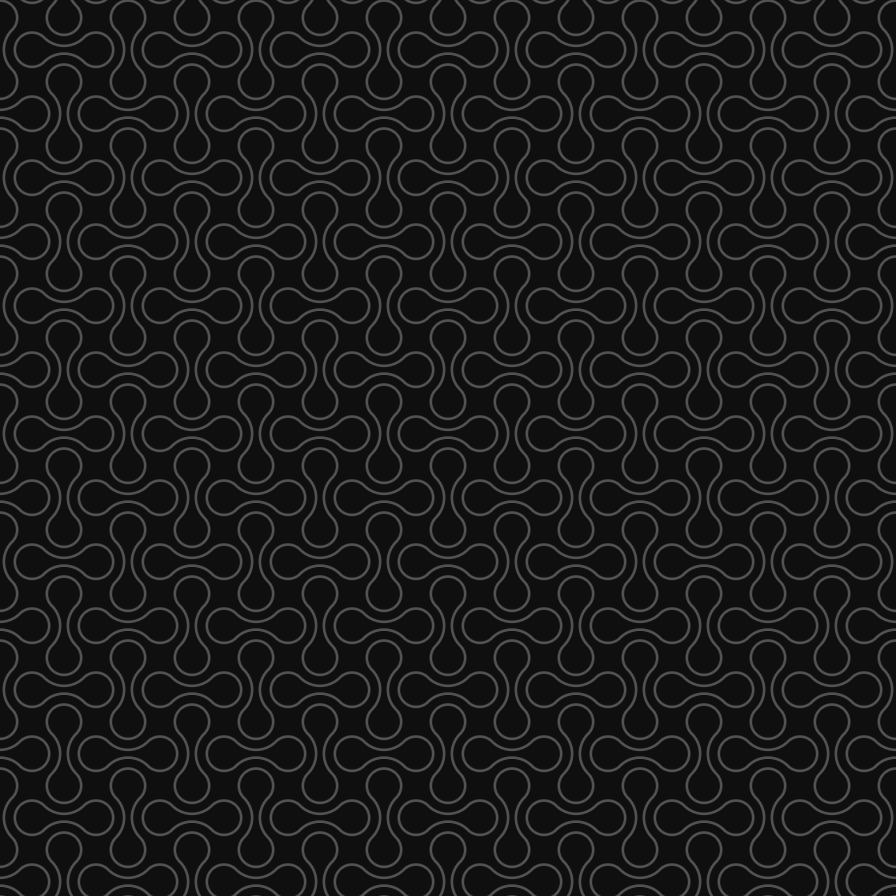
This pattern is drawn by a three.js fragment shader. Its source:

```glsl
varying vec2 vUv;

const float CELLS = 14.0;          // cells across and down; even, so the weave wraps
const float ROW_SHIFT = 0.223;     // height of the lowest row of centres, in cells
const float LOBE_RADIUS = 0.268;   // in cells
const float LINE_WIDTH = 0.041;    // in cells
const vec3 GROUND = vec3(0.059);
const vec3 LINE = vec3(0.32);

// Signed distance to a dumbbell lying along x, with lobes at x = +-0.5.
// The neck arcs are centred at y = +-0.5 and meet the lobes tangentially.
float dumbbell(vec2 q) {
  float neckRadius = sqrt(0.5) - LOBE_RADIUS;
  return q.x + q.y < 0.5
    ? neckRadius - length(q - vec2(0.0, 0.5))
    : length(q - vec2(0.5, 0.0)) - LOBE_RADIUS;
}

// Distance to the nearest outline in the weave
float outlineDistance(vec2 p) {
  vec2 cell = floor(p + 0.5);
  vec2 q = abs(p - cell);

  // Dumbbells alternate between lying and standing, like a checkerboard
  bool standing = mod(cell.x + cell.y, 2.0) > 0.5;
  if (standing) q = q.yx;

  // Rounded ends of the two crosswise neighbours reach into the cell
  float neighbourEnd = length(q - vec2(0.0, 0.5)) - LOBE_RADIUS;
  return min(abs(dumbbell(q)), abs(neighbourEnd));
}

void main() {
  vec2 p = vUv * CELLS - vec2(0.0, ROW_SHIFT);
  float pixel = max(fwidth(vUv.x), fwidth(vUv.y)) * CELLS;

  // Coverage of the pixel by the line
  float edge = 0.5 * LINE_WIDTH - outlineDistance(p);
  float coverage = clamp(edge / pixel + 0.5, 0.0, 1.0);

  gl_FragColor = vec4(mix(GROUND, LINE, coverage), 1.0);
}
```
